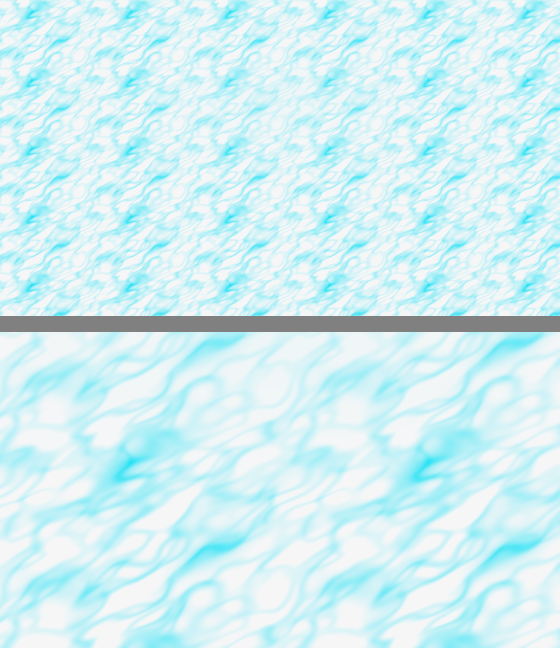
Top: the whole. Bottom: its middle third, enlarged.
This texture is drawn by a Shadertoy shader. Its source:

```glsl
// Pale icy water: white flakes parted by soft cyan veins that lean up to the right.
// One tile repeats over the canvas; its veins are ridges of slanted periodic gradient
// noise, joined by a few cyan pools, and a wide calm patch softens some repeats.

const float TAU = 6.2831853;
const vec2 TILE = vec2(0.3138, 0.216);           // tile size in canvas heights
const vec3 FOAM = vec3(0.970, 0.966, 0.970);
const vec3 CYAN = vec3(0.100, 0.880, 0.960);

// Pools and clearings: centre in the tile, lean in radians, strength (negative clears)
const int POOL_COUNT = 6;
const vec4 POOLS[POOL_COUNT] = vec4[](
    vec4(0.60, 0.02,  0.52,  0.58),
    vec4(0.33, 0.455, 0.70,  0.50),
    vec4(0.08, 0.83, -0.20,  0.30),
    vec4(0.82, 0.37,  0.65,  0.14),
    vec4(0.10, 0.30,  0.70, -0.16),
    vec4(0.19, 0.67,  0.65, -0.13));

float hash(vec2 p, float seed) {
    vec3 h = fract(vec3(p.xyx + seed) * vec3(0.1031, 0.1030, 0.0973));
    h += dot(h, h.yzx + 33.33);
    return fract((h.x + h.y) * h.z);
}

// Folds a lattice cell into one tile, whose edges are (cells) and (0, 2 * cells.y)
vec2 wrapCell(vec2 cell, vec2 cells) {
    cell -= cells * floor((cell.x + 0.5) / cells.x);
    return vec2(cell.x, floor(mod(cell.y + 0.5, 2.0 * cells.y)));
}

// Dot product of a wrapped lattice gradient with the offset from its corner
float cornerSlope(vec2 cell, vec2 offset, vec2 cells, float seed) {
    float angle = TAU * hash(wrapCell(cell, cells), seed);
    return dot(vec2(cos(angle), sin(angle)), offset);
}

float gradientNoise(vec2 p, vec2 cells, float seed) {
    vec2 cell = floor(p), f = p - cell;
    vec2 w = f * f * f * (f * (f * 6.0 - 15.0) + 10.0);
    vec2 X = vec2(1.0, 0.0), Y = vec2(0.0, 1.0);
    float low = mix(cornerSlope(cell, f, cells, seed),
                    cornerSlope(cell + X, f - X, cells, seed), w.x);
    float high = mix(cornerSlope(cell + Y, f - Y, cells, seed),
                     cornerSlope(cell + 1.0, f - 1.0, cells, seed), w.x);
    return mix(low, high, w.y);
}

// Noise stretched along the tile diagonal; whole cell counts keep it seamless
float streakNoise(vec2 q, vec2 cells, float seed) {
    vec2 slanted = cells * vec2(q.x - q.y, q.x + q.y) + 0.37 * seed;
    return gradientNoise(slanted, cells, seed);
}

// Soft line along the zero crossings of a noise value
float vein(float n, float sharpness) {
    return exp(-n * n * sharpness);
}

// Leaning soft ellipse with a core and a wider halo
float pool(vec2 q, vec2 centre, float lean, vec2 radii) {
    vec2 d = (fract(q - centre + 0.5) - 0.5) * TILE;
    float c = cos(lean), s = sin(lean);
    d = vec2(c * d.x + s * d.y, c * d.y - s * d.x) / radii;
    float r2 = dot(d, d);
    return 0.75 * exp(-r2) + 0.25 * exp(-0.3 * r2);
}

float poolSum(vec2 q, vec2 radii) {
    float sum = 0.0;
    for (int i = 0; i < POOL_COUNT; i++) {
        sum += POOLS[i].w * pool(q, POOLS[i].xy, POOLS[i].z, radii);
    }
    return sum;
}

// Amount of cyan at a tile position
float waterTint(vec2 q) {
    vec2 bend = vec2(streakNoise(q, vec2(4.0, 3.0), 1.0),
                     streakNoise(q, vec2(4.0, 3.0), 2.0));
    vec2 bent = q + 0.04 * bend;

    float broad = streakNoise(bent, vec2(5.0, 2.0), 3.0)
                + 0.35 * streakNoise(bent, vec2(10.0, 5.0), 4.0);
    float fine = streakNoise(bent, vec2(7.0, 3.0), 5.0)
               + 0.3 * streakNoise(bent, vec2(13.0, 6.0), 6.0);
    float density = clamp(1.0 + 1.1 * streakNoise(q, vec2(3.0, 1.0), 7.0), 0.5, 1.6);

    float broadVein = vein(broad, 52.0);
    float lines = density * (0.23 * broadVein + 0.18 * vein(fine, 48.0));
    float pools = poolSum(q + 0.015 * bend, vec2(0.034, 0.0125));
    return max(lines + pools * (0.80 + 0.30 * broadVein) - 0.04, 0.0);
}

void mainImage(out vec4 fragColor, in vec2 fragCoord) {
    vec2 canvas = fragCoord / iResolution.xy;
    vec2 q = fragCoord / iResolution.y / TILE;

    // Calm patch: contrast fades around the upper middle
    vec2 away = (canvas - vec2(0.50, 0.67)) / vec2(0.18, 0.13);
    float calm = 0.32 * exp(-dot(away, away));
    float tint = mix(waterTint(q), 0.12, calm);

    fragColor = vec4(mix(FOAM, CYAN, clamp(tint, 0.0, 1.0)), 1.0);
}
```
